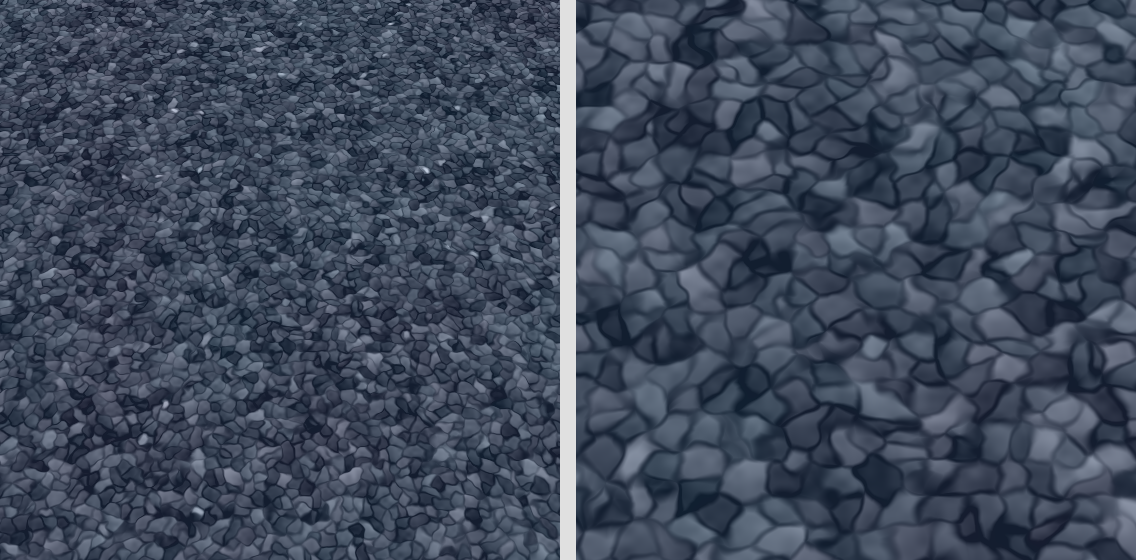
Left: the whole. Right: its middle third, enlarged.
A Shadertoy shader for this texture:

```glsl
// Blue-grey crushed gravel seen at a slant, its grains shrinking toward the top.

#define GRAINS 41.0       // grains across the lower edge
#define RECEDE 0.42       // strength of the perspective
#define STRETCH 0.30      // elongation of single grains
#define SOFTNESS 15.0     // higher gives crisper grain borders
#define BASE_TONE 0.290
#define TONE_SPREAD 0.175
#define GAP_DEPTH 0.135
#define FACET_LIGHT 0.10
#define GRIT 0.075
#define GLINT_SHARE 0.017
#define GLINT_LIGHT 0.30

vec2 hash2(vec2 p) {
    vec2 q = vec2(dot(p, vec2(127.1, 311.7)), dot(p, vec2(269.5, 183.3)));
    return fract(sin(q) * 43758.5453);
}

float valueNoise(vec2 p) {
    vec2 cell = floor(p), f = fract(p);
    f = f * f * (3.0 - 2.0 * f);
    float low = mix(hash2(cell).x, hash2(cell + vec2(1, 0)).x, f.x);
    float high = mix(hash2(cell + vec2(0, 1)).x, hash2(cell + vec2(1, 1)).x, f.x);
    return mix(low, high, f.y);
}

// Projects the canvas onto the receding ground plane.
vec2 groundPlane(vec2 uv) {
    float depth = 1.0 / (1.0 - RECEDE * min(uv.y, 1.0));
    return GRAINS * vec2((uv.x - 0.5) * depth, uv.y * depth);
}

// Irregular stones: x = tone, y = border distance, z = glint, w = tint.
vec4 gravel(vec2 p) {
    vec2 home = floor(p);
    float nearest = 9.0, second = 9.0, weightSum = 0.0, glint = 0.0;
    vec2 blend = vec2(0.0);
    for (int j = -2; j <= 2; j++) {
        for (int i = -2; i <= 2; i++) {
            vec2 cell = home + vec2(i, j);
            vec2 shape = hash2(cell + 17.3);
            vec2 shade = hash2(cell + 41.9);
            vec2 extra = hash2(cell + 73.1);
            vec2 offset = p - cell - hash2(cell);

            // Turn and stretch the metric so every stone has its own outline
            float angle = 3.14159 * shape.x;
            float c = cos(angle), s = sin(angle);
            vec2 local = mat2(c, -s, s, c) * offset;
            local *= vec2(1.0 - STRETCH, 1.0 + STRETCH);
            float rounded = length(local);
            float angular = max(abs(local.x) + 0.4 * abs(local.y), abs(local.y));
            float d = mix(rounded, angular, 0.5) + 0.22 * (shape.y - 0.5);

            if (d < nearest) {
                second = nearest;
                nearest = d;
            } else {
                second = min(second, d);
            }

            // Tilted facets, lit mostly from above
            vec2 slope = vec2(extra.y - 0.5, 0.45 + 0.6 * (shade.y - 0.5));
            float tone = TONE_SPREAD * (shade.x + shade.y - 1.0);
            tone += FACET_LIGHT * 1.5 * dot(offset, slope);
            float weight = exp(-SOFTNESS * d);
            blend += weight * vec2(tone, extra.y - 0.5);
            weightSum += weight;

            // A few pale chips
            float chosen = step(1.0 - GLINT_SHARE, extra.x);
            float chip = 1.0 - smoothstep(0.18, 0.50, d);
            glint = max(glint, chosen * chip * (0.5 + 0.7 * shape.y));
        }
    }
    blend /= weightSum;
    return vec4(blend.x, second - nearest, glint, blend.y);
}

void mainImage(out vec4 fragColor, in vec2 fragCoord) {
    vec2 uv = fragCoord / iResolution.y;
    vec2 ground = groundPlane(uv);

    // Roughen the outlines
    vec2 wobble = vec2(valueNoise(ground * 1.7), valueNoise(ground * 1.7 + 31.0)) - 0.5;
    vec4 stone = gravel(ground + 0.38 * wobble);

    // Shadowed gaps, deeper in some places than in others
    float gap = 1.0 - smoothstep(0.0, 0.34, stone.y);
    float gapStrength = mix(0.45, 1.45, valueNoise(ground * 0.9 + 7.0));

    // Surface grit and broad unevenness
    float grit = valueNoise(ground * 2.6 + 53.0) - 0.5;
    float patches = valueNoise(uv * 5.0 + 3.0) - 0.5;

    float tone = BASE_TONE + stone.x - GAP_DEPTH * gap * gapStrength;
    tone += GRIT * grit + 0.025 * patches + GLINT_LIGHT * stone.z;
    tone = max(tone, 0.075);

    // Slate blue, drifting between teal and mauve
    vec3 slate = vec3(tone) + vec3(0.0, 0.04, 0.11);
    float tint = 0.7 * stone.w + 0.8 * patches;
    slate += tint * vec3(-0.022, 0.010, 0.004);
    fragColor = vec4(clamp(slate, 0.0, 1.0), 1.0);
}
```
